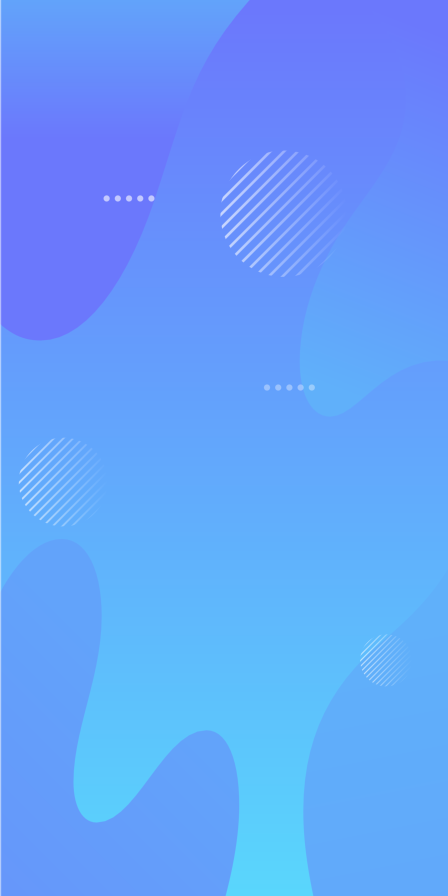
This background is drawn by a Shadertoy shader. Its source:

```glsl
// Soft blue backdrop: four wavy gradient blobs over a vertical gradient,
// with fading striped discs and rows of dots. Blob outlines are chained
// cubic Beziers, filled by edge distance and even-odd crossings.

#define CURVE_STEPS 14
#define STRIPES 13.0
#define STRIPE_FILL 0.27
#define STRIPE_ALPHA 0.65
#define DOT_COUNT 5.0
#define DOT_GAP 0.0250
#define DOT_RADIUS 0.0068
#define EDGE_WIDTH 0.0026

const vec3 VIOLET = vec3(0.42, 0.47, 0.99);
const vec3 AZURE  = vec3(0.385, 0.64, 0.98);
const vec3 SKY    = vec3(0.375, 0.69, 0.98);
const vec3 CYAN   = vec3(0.35, 0.84, 0.99);

vec2 p;             // current point, in canvas widths
float pixel;        // size of one pixel in the same units
vec2 pen;           // end of the outline so far
float rayDir;       // direction of the crossing ray along x
float side;         // +1 outside, -1 inside
float nearest;      // distance to the outline

float cover(float d) { return 1.0 - smoothstep(-0.75 * pixel, 0.75 * pixel, d); }

// Outline drawing
void moveTo(vec2 start, float dir) {
    pen = start;
    rayDir = dir;
    side = 1.0;
    nearest = 10.0;
}

void lineTo(vec2 end) {
    vec2 e = end - pen, w = p - pen;
    nearest = min(nearest, length(w - e * clamp(dot(w, e) / dot(e, e), 0.0, 1.0)));
    if ((pen.y > p.y) != (end.y > p.y) && rayDir * (e.x * w.y / e.y - w.x) > 0.0)
        side = -side;
    pen = end;
}

void curveTo(vec2 c1, vec2 c2, vec2 end) {
    vec2 start = pen;
    for (int i = 1; i <= CURVE_STEPS; i++) {
        float t = float(i) / float(CURVE_STEPS), s = 1.0 - t;
        lineTo(s*s*s * start + 3.0*s*s*t * c1 + 3.0*s*t*t * c2 + t*t*t * end);
    }
}

float fillShape() { return cover(side * nearest); }

// Position along a gradient from a to b
float ramp(vec2 a, vec2 b) {
    return clamp(dot(p - a, b - a) / dot(b - a, b - a), 0.0, 1.0);
}

// Diagonal stripes clipped to a disc, fading to the right
float stripedDisc(vec2 center, float radius) {
    vec2 q = p - center;
    float gap = 2.0 * radius / STRIPES;
    float across = (q.x - q.y) * 0.7071;
    float d = abs(mod(across, gap) - 0.5 * gap) - 0.5 * STRIPE_FILL * gap;
    float fade = clamp(0.5 - 0.5 * q.x / radius, 0.0, 1.0);
    return STRIPE_ALPHA * fade * cover(d) * cover(length(q) - radius);
}

// Row of dots starting at the given centre
float dotRow(vec2 first) {
    vec2 q = p - first;
    q.x -= DOT_GAP * clamp(round(q.x / DOT_GAP), 0.0, DOT_COUNT - 1.0);
    return cover(length(q) - DOT_RADIUS);
}

void mainImage(out vec4 fragColor, in vec2 fragCoord) {
    p = fragCoord / iResolution.x;
    pixel = 1.0 / iResolution.x;
    vec3 color = mix(CYAN, VIOLET, clamp(p.y / 1.98, 0.0, 1.0));

    // Upper left blob
    moveTo(vec2(0.586, 2.031), 1.0);
    curveTo(vec2(0.430, 1.870), vec2(0.411, 1.753), vec2(0.346, 1.557));
    curveTo(vec2(0.281, 1.362), vec2(0.188, 1.240), vec2(0.091, 1.240));
    curveTo(vec2(0.052, 1.240), vec2(0.021, 1.253), vec2(-0.021, 1.297));
    color = mix(color, mix(VIOLET, AZURE, ramp(vec2(0.0, 1.69), vec2(0.0, 2.0))), fillShape());

    // Upper right blob
    moveTo(vec2(0.755, 2.031), -1.0);
    curveTo(vec2(0.846, 1.987), vec2(0.906, 1.883), vec2(0.906, 1.779));
    curveTo(vec2(0.906, 1.674), vec2(0.849, 1.609), vec2(0.781, 1.513));
    curveTo(vec2(0.714, 1.417), vec2(0.669, 1.302), vec2(0.669, 1.193));
    curveTo(vec2(0.669, 1.120), vec2(0.695, 1.070), vec2(0.737, 1.070));
    curveTo(vec2(0.807, 1.070), vec2(0.872, 1.232), vec2(1.042, 1.188));
    color = mix(color, mix(VIOLET, SKY, ramp(vec2(1.0, 1.92), vec2(0.70, 1.15))), fillShape());

    // Lower left blob
    moveTo(vec2(-0.021, 0.635), 1.0);
    curveTo(vec2(0.021, 0.729), vec2(0.078, 0.797), vec2(0.138, 0.797));
    curveTo(vec2(0.195, 0.797), vec2(0.227, 0.724), vec2(0.227, 0.625));
    curveTo(vec2(0.227, 0.490), vec2(0.164, 0.372), vec2(0.164, 0.255));
    curveTo(vec2(0.164, 0.203), vec2(0.182, 0.164), vec2(0.216, 0.164));
    curveTo(vec2(0.305, 0.164), vec2(0.365, 0.370), vec2(0.461, 0.370));
    curveTo(vec2(0.508, 0.370), vec2(0.534, 0.302), vec2(0.534, 0.203));
    curveTo(vec2(0.534, 0.125), vec2(0.516, 0.042), vec2(0.495, -0.031));
    color = mix(color, mix(vec3(0.40, 0.59, 0.98), AZURE, ramp(vec2(0.0), vec2(0.4))), fillShape());

    // Lower right blob
    moveTo(vec2(1.042, 0.815), -1.0);
    curveTo(vec2(0.997, 0.703), vec2(0.938, 0.641), vec2(0.859, 0.573));
    curveTo(vec2(0.742, 0.477), vec2(0.677, 0.359), vec2(0.677, 0.190));
    curveTo(vec2(0.677, 0.112), vec2(0.690, 0.042), vec2(0.706, -0.031));
    color = mix(color, mix(AZURE, SKY, ramp(vec2(1.1, -0.4), vec2(0.9, 0.6))), fillShape());

    // White accents
    float light = stripedDisc(vec2(0.633, 1.523), 0.141) + stripedDisc(vec2(0.141, 0.924), 0.099);
    light += stripedDisc(vec2(0.862, 0.526), 0.058);
    light += 0.6 * dotRow(vec2(0.238, 1.557)) + 0.36 * dotRow(vec2(0.596, 1.135));
    light = max(light, 0.5 * cover(p.x - EDGE_WIDTH));
    fragColor = vec4(mix(color, vec3(1.0), light), 1.0);
}
```
